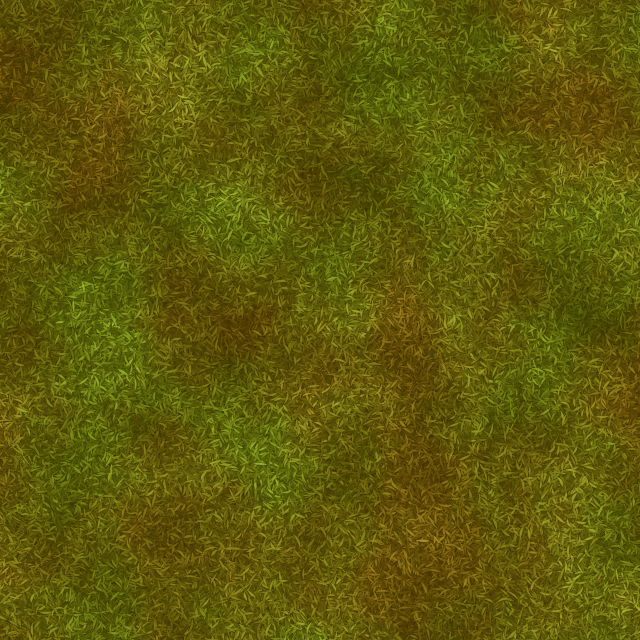
Write a WebGL 1 fragment shader that draws this texture.

```glsl
precision highp float;

uniform vec2 u_resolution;

const int BLADE_LAYERS = 12;
const float BLADE_GRID = 54.0;

vec3 hash3(vec2 p) {
  vec3 q = fract(vec3(p.xyx) * vec3(0.1031, 0.1030, 0.0973));
  q += dot(q, q.yxz + 33.33);
  return fract((q.xxy + q.yzz) * q.zyx);
}

float gradientDot(vec2 corner, vec2 offset) {
  float angle = 6.2832 * hash3(corner).x;
  return dot(vec2(cos(angle), sin(angle)), offset);
}

float gradientNoise(vec2 p) {
  vec2 i = floor(p);
  vec2 f = fract(p);
  vec2 u = f * f * f * (f * (f * 6.0 - 15.0) + 10.0);
  vec2 e = vec2(0.0, 1.0);
  float low = mix(gradientDot(i, f), gradientDot(i + e.yx, f - e.yx), u.x);
  float high = mix(gradientDot(i + e.xy, f - e.xy), gradientDot(i + e.yy, f - e.yy), u.x);
  return mix(low, high, u.y);
}

float fbm(vec2 p) {
  float sum = 0.0;
  float amplitude = 0.7;
  for (int i = 0; i < 4; i++) {
    sum += amplitude * gradientNoise(p);
    p = mat2(1.6, 1.2, -1.2, 1.6) * p + 17.3;
    amplitude *= 0.55;
  }
  return sum;
}

// Approximate distance to a bent blade that tapers to both ends
float bladeDistance(vec2 p, float angle, float halfLength, float halfWidth, float bend) {
  float c = cos(angle);
  float s = sin(angle);
  p = vec2(c * p.x + s * p.y, c * p.y - s * p.x);
  float along = p.x / halfLength;
  float bow = bend * (along * along - 0.4);
  return abs(p.y - bow) - halfWidth * (1.0 - along * along);
}

// Lays one scatter of blades over the turf; x is tone, y is hue
vec2 addBlades(vec2 turf, vec2 p, float seed, float blur) {
  vec2 cell = floor(p);
  for (int y = -1; y <= 1; y++) {
    for (int x = -1; x <= 1; x++) {
      vec2 id = cell + vec2(float(x), float(y));
      vec3 place = hash3(id + seed);
      vec3 form = hash3(id + seed + 91.7);
      float halfLength = mix(0.36, 0.62, form.x);
      float halfWidth = mix(0.065, 0.11, form.y);
      float bend = 0.3 * (form.z - 0.5);
      float d = bladeDistance(p - id - place.xy, 6.2832 * place.z, halfLength, halfWidth, bend);

      float shadow = 1.0 - smoothstep(0.0, 0.14, d);
      float cover = 1.0 - smoothstep(-blur, blur, d);
      float shade = fract(form.x * 7.0 + place.z * 5.0);
      vec2 blade = vec2(mix(0.33, 0.98, shade), form.y - 0.5);
      turf.x *= 1.0 - 0.2 * shadow;
      turf = mix(turf, blade, 0.88 * cover);
    }
  }
  return turf;
}

// Olive ramp from dark soil to sunlit blade
vec3 oliveRamp(float tone) {
  return vec3(0.17, 0.136, 0.0) + vec3(0.43, 0.456, 0.16 * tone) * tone;
}

void main() {
  vec2 uv = gl_FragCoord.xy / u_resolution.y;
  float blur = 0.7 * BLADE_GRID / u_resolution.y;

  // Mottled ground beneath the blades
  vec2 turf = vec2(0.42 + 0.4 * gradientNoise(uv * 130.0), 0.0);

  for (int i = 0; i < BLADE_LAYERS; i++) {
    float layer = float(i);
    vec2 shift = vec2(0.37, 0.61) * layer;
    turf = addBlades(turf, uv * BLADE_GRID + shift, 13.7 * layer + 5.0, blur);
  }

  // Broad light, dark, green and brown patches
  float light = fbm(uv * 5.0 + 3.1);
  float hue = fbm(uv * 4.0 + 41.9);
  float tone = clamp(turf.x * (1.0 + 0.75 * light), 0.0, 1.15);
  float green = clamp(0.5 + 1.3 * hue + 0.35 * light + 0.3 * turf.y, 0.0, 1.0);
  vec3 brownTint = vec3(1.09, 0.91, 0.95);
  vec3 greenTint = vec3(0.91, 1.08, 0.95);
  gl_FragColor = vec4(oliveRamp(tone) * mix(brownTint, greenTint, green), 1.0);
}
```
